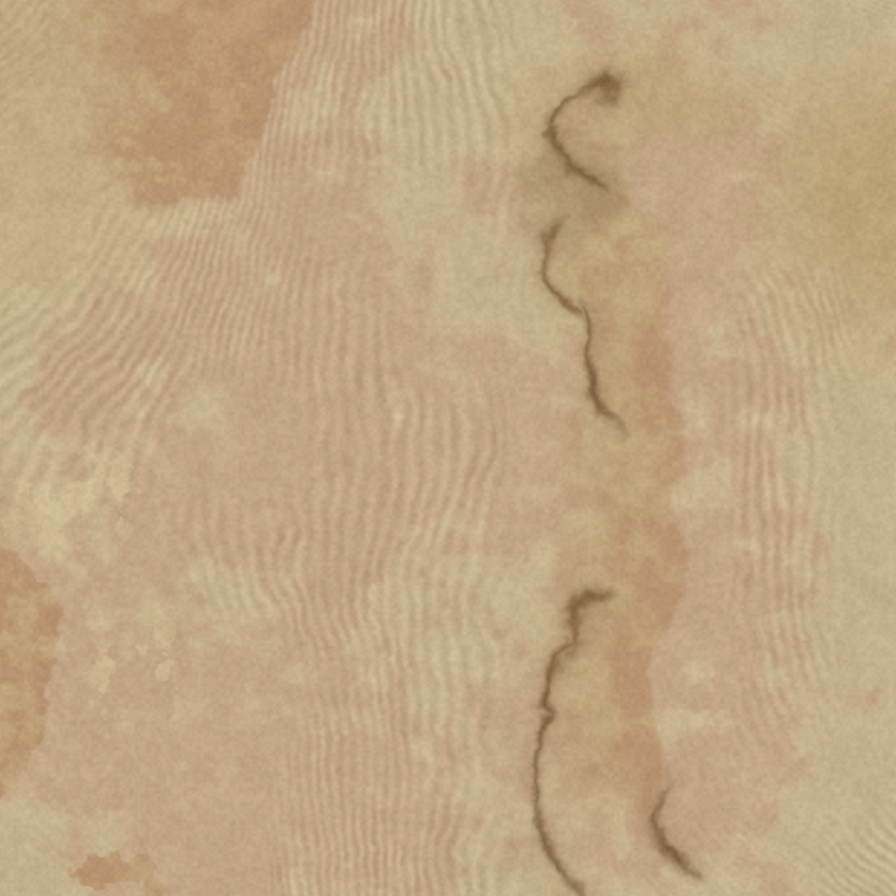
This texture is drawn by a Shadertoy shader. Its source:

```glsl
#define PINK vec3(0.766, 0.648, 0.530)
#define CREAM vec3(0.772, 0.692, 0.552)
#define TAN vec3(0.722, 0.575, 0.432)
#define OCHRE vec3(0.742, 0.640, 0.472)
#define PALE vec3(0.825, 0.755, 0.590)
#define CRACK_BROWN vec3(0.480, 0.360, 0.235)
#define RIDGE_COUNT 54.0
#define RIDGE_DEPTH 0.030
#define GRAIN_DEPTH 0.065
#define MOTTLE_SCALE 9.0
#define CRACK_WIDTH 0.0085

float hash(vec2 cell) {
    uvec2 q = uvec2(ivec2(cell)) * uvec2(1597u, 3812u) + 7919u;
    uint h = (q.x ^ (q.y * 2749u)) * 74531u;
    h = (h ^ (h >> 15)) * 48271u;
    h ^= h >> 13;
    return float(h & 65535u) / 65535.0;
}

float noise(vec2 p) {
    vec2 i = floor(p), f = fract(p);
    f = f * f * (3.0 - 2.0 * f);
    return mix(mix(hash(i), hash(i + vec2(1, 0)), f.x),
               mix(hash(i + vec2(0, 1)), hash(i + vec2(1, 1)), f.x), f.y);
}

float fbm(vec2 p) {
    float sum = 0.0, amp = 0.5;
    for (int i = 0; i < 5; i++) {
        sum += amp * noise(p);
        p = mat2(1.6, 1.2, -1.2, 1.6) * p + 17.3;
        amp *= 0.5;
    }
    return sum / 0.97;
}

// Soft elliptical patch, one at the middle and zero outside
float patchMask(vec2 p, vec2 centre, vec2 radius, float soft) {
    return 1.0 - smoothstep(1.0 - soft, 1.0 + soft, length((p - centre) / radius));
}

// Bowed crack from ends.xy to ends.zw: uneven dark core, wide faint shade
float crack(vec2 p, vec4 ends) {
    vec2 along = ends.zw - ends.xy;
    float len = length(along);
    along /= len;
    float t = dot(p - ends.xy, along) / len;
    float side = dot(p - ends.xy, vec2(along.y, -along.x));
    float d = abs(side - 0.13 * len * sin(3.1416 * clamp(t, 0.0, 1.0)));
    float taper = smoothstep(-0.15, 0.2, t) * smoothstep(1.15, 0.8, t);
    float press = noise(p * 28.0);
    float width = CRACK_WIDTH * (0.5 + 0.8 * press);
    return taper * ((0.35 + 0.4 * press) * exp(-d * d / (width * width)) + 0.26 * exp(-d / 0.016));
}

// Ridge lines: slanted at the left, upright in the middle, S-shaped at the right
float ridges(vec2 p) {
    float dy = p.y - 0.47, dr = p.y - 0.42;
    float left = 0.4 * p.x + 0.6 * p.x * p.x - sqrt(dy * dy + 0.008) * smoothstep(0.52, -0.05, p.x);
    float right = 1.15 * p.x + 3.0 * dr * dr * dr;
    float phase = mix(left, right, smoothstep(0.62, 0.72, p.x));
    phase += 0.07 * noise(p * 6.0) + 0.016 * noise(p * 22.0) + 0.005 * noise(p * 80.0);
    return sin(6.2832 * RIDGE_COUNT * phase);
}

void mainImage(out vec4 fragColor, in vec2 fragCoord) {
    vec2 uv = fragCoord / iResolution.xy;
    vec2 rough = vec2(fbm(uv * 16.0), fbm(uv * 16.0 + 40.0)) - 0.5;
    vec2 p = uv + 0.075 * rough;
    float mottle = fbm(uv * MOTTLE_SCALE + 5.0);
    float detail = fbm(uv * 36.0 + 60.0);

    // Pink ground with ragged cream mottling
    float bias = 0.32 * patchMask(p, vec2(0.0, 0.92), vec2(0.2, 0.27), 0.5)
        + 0.20 * smoothstep(0.8, 0.98, p.y) * smoothstep(0.35, 0.6, p.x)
        + 0.24 * smoothstep(0.84, 0.94, p.x)
        + 0.17 * patchMask(p, vec2(0.53, 0.78), vec2(0.12, 0.17), 0.6)
        + 0.20 * smoothstep(0.14, 0.0, p.y) * smoothstep(0.4, 0.6, p.x)
        + 0.30 * patchMask(p, vec2(0.0, 0.02), vec2(0.16, 0.08), 0.5)
        + 0.08 * patchMask(p, vec2(0.54, 0.32), vec2(0.1, 0.16), 0.6);
    vec3 col = mix(PINK, CREAM, smoothstep(0.50, 0.66, 0.55 * mottle + 0.45 * detail + bias));

    // Ochre stains
    float ochre = patchMask(p, vec2(1.02, 0.77), vec2(0.15, 0.14), 0.45)
        + 0.75 * patchMask(p, vec2(0.73, 0.89), vec2(0.1, 0.05), 0.6)
        + 0.45 * patchMask(p, vec2(0.04, 0.95), vec2(0.17, 0.2), 0.6);
    ochre = min(ochre, 1.0);
    col = mix(col, OCHRE, ochre);

    // Tan patches: slanted one above, ragged ones at the lower left
    float slant = smoothstep(-0.004, 0.008, 0.26 + 0.45 * (p.y - 0.78) - p.x)
        * smoothstep(0.765, 0.785, p.y) * smoothstep(0.09, 0.19, p.x + 0.2 * (mottle - 0.5));
    float ragged = patchMask(p + 0.05 * rough.yx, vec2(-0.01, 0.25), vec2(0.055, 0.15), 0.06)
        + patchMask(p + 0.1 * rough, vec2(0.15, 0.02), vec2(0.06, 0.035), 0.1);
    float spots = smoothstep(0.48, 0.62, detail);
    col = mix(col, mix(TAN, OCHRE, spots * mix(0.8, 0.3, smoothstep(0.15, 0.24, p.x))), 0.92 * slant);
    col = mix(col, mix(TAN, OCHRE, 0.7 * spots), 0.9 * min(ragged, 1.0));

    // Upright fold, warm along its right edge
    float inside = 0.757 - 0.3 * max(p.y - 0.62, 0.0) - 0.02 * patchMask(p, vec2(0.75, 0.2), vec2(0.2, 0.12), 0.8) - p.x;
    float fold = smoothstep(-0.005, 0.012, inside) * smoothstep(0.15, 0.06, inside)
        * smoothstep(0.04, 0.14, p.y) * smoothstep(0.93, 0.78, p.y);
    float warm = smoothstep(0.1, 0.01, inside) * smoothstep(0.8, 0.5, p.y) + 2.5 * (0.48 - detail);
    col = mix(col, mix(OCHRE, TAN, clamp(warm, 0.0, 1.0)), 0.85 * fold);
    col = mix(col, vec3(0.64, 0.54, 0.40), 0.55 * patchMask(p, vec2(0.64, 0.785), vec2(0.06, 0.055), 0.4));

    // Faint broken ridges, skipping the stains and the fold
    float ridgeMask = smoothstep(0.25, 0.7, noise(uv * 8.0 + 31.0)) * (0.4 + 0.9 * noise(uv * 45.0));
    ridgeMask *= 1.0 - 0.85 * max(fold, max(slant, ochre));
    ridgeMask *= 1.0 - 0.85 * smoothstep(0.54, 0.6, uv.x) * smoothstep(0.85, 0.79, uv.x);
    ridgeMask *= 1.0 - 0.8 * patchMask(uv, vec2(0.05, 0.2), vec2(0.2, 0.26), 0.3);
    col -= RIDGE_DEPTH * ridgeMask * (ridges(uv) + 0.1);

    // Pale flaked spots
    float flakeArea = patchMask(uv, vec2(0.10, 0.44), vec2(0.09, 0.055), 0.6)
        + patchMask(uv, vec2(0.16, 0.25), vec2(0.07, 0.06), 0.6);
    col = mix(col, PALE, 0.6 * flakeArea * smoothstep(0.52, 0.60, fbm(uv * 44.0 + 80.0)));

    // Chain of cracks down the fold
    vec4 cracks[9] = vec4[9](
        vec4(0.695, 0.91, 0.615, 0.85), vec4(0.615, 0.87, 0.68, 0.79), vec4(0.61, 0.75, 0.65, 0.64),
        vec4(0.655, 0.66, 0.687, 0.53), vec4(0.67, 0.35, 0.648, 0.27), vec4(0.65, 0.29, 0.622, 0.18),
        vec4(0.628, 0.20, 0.595, 0.08), vec4(0.595, 0.11, 0.65, -0.02), vec4(0.745, 0.14, 0.778, 0.02));
    vec2 wobbly = uv + 0.06 * rough;
    float dark = 0.0;
    for (int i = 0; i < 9; i++) dark = max(dark, crack(wobbly, cracks[i]));
    col = mix(col, CRACK_BROWN, dark);

    // Fine grain
    float grain = 0.5 * noise(uv * 170.0) + 0.5 * noise(uv * 310.0 + 9.0) - 0.5;
    col += GRAIN_DEPTH * grain + 0.05 * (detail - 0.5);
    fragColor = vec4(col, 1.0);
}
```
